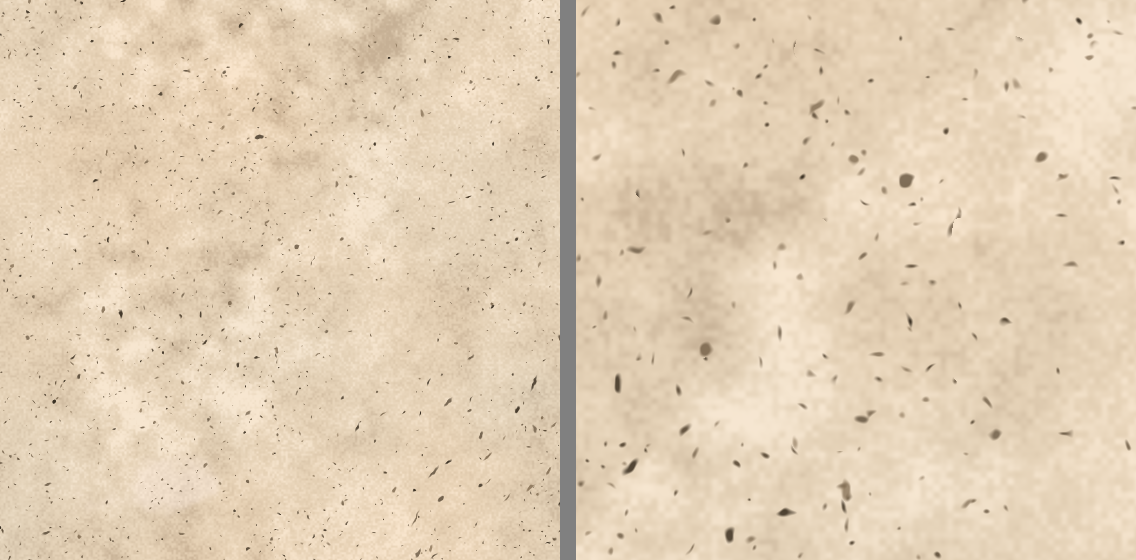
Left: the whole. Right: its middle third, enlarged.
This texture is drawn by a three.js fragment shader. Its source:

```glsl
// Honed travertine: warm beige clouds, creamy mottling and fine grain,
// built from layered value noise. Scattered cell grids add small dark pores,
// which gather in loose clusters and stretch into slanted slits at lower right.
varying vec2 vUv;

const vec3 SHADE_TAN   = vec3(0.78, 0.69, 0.58);
const vec3 BASE_BEIGE  = vec3(0.90, 0.82, 0.71);
const vec3 LIGHT_CREAM = vec3(0.97, 0.90, 0.81);
const vec3 PALE_BLUSH  = vec3(0.95, 0.88, 0.81);
const vec3 PORE_BROWN  = vec3(0.50, 0.41, 0.30);
const vec3 PORE_DARK   = vec3(0.17, 0.14, 0.10);
const float PORE_EDGE  = 0.0011;

vec3 hash3(vec2 p) {
  vec3 q = fract(p.xyx * vec3(0.1031, 0.1030, 0.0973));
  q += dot(q, q.yxz + 33.33);
  return fract((q.xxy + q.yzz) * q.zyx);
}

float valueNoise(vec2 p) {
  vec2 cell = floor(p);
  vec2 f = fract(p);
  f = f * f * (3.0 - 2.0 * f);
  float low = mix(hash3(cell).x, hash3(cell + vec2(1.0, 0.0)).x, f.x);
  float high = mix(hash3(cell + vec2(0.0, 1.0)).x, hash3(cell + 1.0).x, f.x);
  return mix(low, high, f.y);
}

// Layered noise, centred on zero.
float clouds(vec2 p) {
  float sum = 0.0;
  float weight = 0.5;
  for (int i = 0; i < 5; i++) {
    sum += weight * (valueNoise(p) - 0.5);
    p = mat2(1.6, 1.2, -1.2, 1.6) * p + 17.3;
    weight *= 0.5;
  }
  return sum;
}

vec2 rotate(vec2 p, float angle) {
  float c = cos(angle);
  float s = sin(angle);
  return vec2(c * p.x + s * p.y, c * p.y - s * p.x);
}

// One layer of pores: x is coverage, y is darkness of the covering pore.
vec2 pores(vec2 p, float cells, float radius, float stretch, float spread,
           float chance, float seed) {
  vec2 home = floor(p * cells);
  vec2 best = vec2(0.0);
  for (int j = -1; j <= 1; j++) {
    for (int i = -1; i <= 1; i++) {
      vec2 id = home + vec2(float(i), float(j));
      vec3 place = hash3(id + seed);
      vec3 form = hash3(id + seed + 71.7);
      vec2 d = p - (id + place.xy) / cells;
      d = rotate(d, 1.0 + (form.x - 0.5) * spread);
      d.x /= mix(1.0, stretch, form.y * form.y);
      float size = radius * mix(0.5, 1.2, form.z * form.z);
      float cover = 1.0 - smoothstep(-PORE_EDGE, PORE_EDGE, length(d) - size);
      cover *= step(place.z, chance);
      if (cover > best.x) best = vec2(cover, fract(form.z * 7.0 + form.x));
    }
  }
  return best;
}

vec3 carve(vec3 stone, vec2 pore, float depth) {
  vec3 inside = mix(PORE_BROWN, PORE_DARK, pore.y * depth);
  return mix(stone, inside, pore.x * mix(0.45, 1.0, max(pore.y, depth - 0.4)));
}

vec3 stoneColor(vec2 p) {
  // Broad clouds, patchy mottling and fine grain share one tone value.
  float broad = clouds(p * 3.2 + 4.0);
  float patchy = smoothstep(-0.2, 0.2, clouds(p * 4.5 + 31.0));
  float mottle = clouds(p * 24.0 + 9.0) * mix(0.6, 1.35, patchy);
  float grain = valueNoise(p * 250.0) - 0.5;
  float tone = 0.63 + 1.0 * broad + 0.95 * mottle + 0.36 * grain;
  vec3 stone = mix(SHADE_TAN, BASE_BEIGE, smoothstep(-0.05, 0.66, tone));
  stone = mix(stone, LIGHT_CREAM, smoothstep(0.55, 1.1, tone));

  // Slow drift between rosy and greyish beige.
  float warmth = clouds(p * 2.6 + 57.0);
  stone += vec3(0.035, -0.015, -0.05) * warmth;

  // A ragged pale bloom near the lower left.
  vec2 bloom = rotate(p - vec2(0.31, 0.125), 0.15) / vec2(0.13, 0.055);
  float ragged = length(bloom) + 2.2 * clouds(p * 14.0 + 80.0);
  return mix(stone, PALE_BLUSH + 0.05 * grain, 0.7 * (1.0 - smoothstep(0.5, 1.15, ragged)));
}

void main() {
  vec3 color = stoneColor(vUv);

  // Small warp gives the pores uneven outlines.
  vec2 wobble = vec2(valueNoise(vUv * 170.0), valueNoise(vUv * 170.0 + 40.0)) - 0.5;
  vec2 p = vUv + 0.0035 * wobble;

  // Pores crowd toward the sides; slits crowd at lower right.
  float sides = smoothstep(0.15, 0.45, abs(vUv.x - 0.5));
  float cluster = smoothstep(-0.15, 0.25, clouds(vUv * 6.0 + 22.0) + 0.1 * sides);
  float corner = 1.0 - smoothstep(0.08, 0.3, distance(vUv, vec2(0.83, 0.2)));

  color = carve(color, pores(p, 75.0, 0.0014, 2.5, 3.0, 0.05 + 0.28 * cluster, 3.0), 0.55);
  color = carve(color, pores(p, 38.0, 0.0022, 3.0, 2.2, 0.03 + 0.20 * cluster, 19.0), 0.85);
  color = carve(color, pores(p, 15.0, 0.0036, 2.0, 2.0, 0.04 + 0.12 * cluster, 43.0), 1.0);
  color = carve(color, pores(p, 32.0, 0.0023, 6.0, 0.7, 0.30 * corner, 67.0), 0.95);
  color = carve(color, pores(p, 14.0, 0.0042, 4.5, 0.6, 0.35 * corner, 91.0), 1.0);

  gl_FragColor = vec4(clamp(color, 0.0, 1.0), 1.0);
}
```
